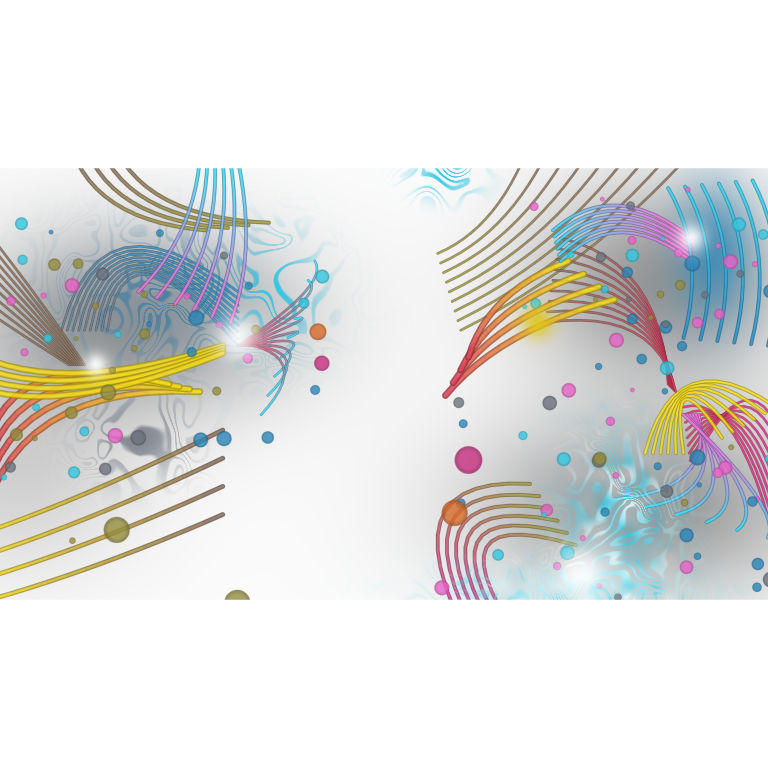
Reproduce this background procedurally as a WebGL 2 fragment shader.

```glsl
#version 300 es
precision highp float;
// Tangled coloured strands and bubbles on a pale grey band between white margins.
// Bundles of Bezier curves lie over noise filigree and soft shadows;
// hashed discs and white glows finish the knots.
#define BAND_LOW 0.219
#define BAND_HIGH 0.781
#define SHADOW 0.40
#define WEB_SCALE 27.0
#define NODE_CELL 0.042
#define CURVE_STEPS 12.0
// Strand styles: count, half width
#define FINE vec2(9, 0.0016)
#define THIN vec2(6, 0.0024)
#define BOLD vec2(4, 0.0043)

uniform vec2 u_resolution;
out vec4 fragColor;

const vec3 YELLOW = vec3(.87, .78, .10), BROWN = vec3(.50, .40, .33), OLIVE = vec3(.58, .55, .24);
const vec3 CRIMSON = vec3(.79, .20, .34), PINK = vec3(.91, .38, .78), MAGENTA = vec3(.78, .18, .50);
const vec3 CYAN = vec3(.20, .78, .88), BLUE = vec3(.16, .52, .72), SLATE = vec3(.42, .45, .49);
const vec3 ORANGE = vec3(.85, .42, .16), WHITE = vec3(1);

vec2 p;
vec3 col;
float px;

float hash(vec2 q) { return fract(sin(dot(q, vec2(127.1, 311.7))) * 43758.5453); }

float noise(vec2 q) {
  vec2 i = floor(q), f = fract(q), e = vec2(1, 0);
  f = f * f * (3.0 - 2.0 * f);
  return mix(mix(hash(i), hash(i + e), f.x), mix(hash(i + e.yx), hash(i + e.xx), f.x), f.y);
}

float blob(vec2 q, float x, float y, float rx, float ry) {
  vec2 d = (q - vec2(x, y)) / vec2(rx, ry);
  return exp(-dot(d, d));
}

// Soft density of the clusters, used for shadow and bubbles
float density(vec2 q) {
  float left = blob(q, .17, .58, .21, .12) + 0.4 * blob(q, .02, .38, .16, .13);
  return min(left + blob(q, .86, .63, .17, .13) + blob(q, .84, .34, .22, .12), 1.0);
}

// Contour lines of warped noise
float web(vec2 q) {
  float v = noise(q + 2.0 * vec2(noise(q * 0.7), noise(q.yx)));
  return 1.0 - smoothstep(0.08, 0.24, abs(fract(v * 5.0) - 0.5));
}

float cover(float d, float r) { return 1.0 - smoothstep(r - px, r + px, d); }

// A fan of curves: ab holds start and bend, c the end; spread widens start and end
void strands(vec4 ab, vec2 c, vec4 spread, vec2 style, vec3 ca, vec3 cb) {
  vec4 far = ab + vec4(spread.xy, 0.5 * (spread.xy + spread.zw));
  vec4 least = min(ab, far), most = max(ab, far);
  vec2 lo = min(min(least.xy, least.zw), min(c, c + spread.zw)) - 0.01;
  vec2 hi = max(max(most.xy, most.zw), max(c, c + spread.zw)) + 0.01;
  if (any(lessThan(p, lo)) || any(greaterThan(p, hi))) return;
  for (float i = 0.0; i < style.x; i++) {
    float f = i / (style.x - 1.0), best = 1.0, along = 0.0;
    vec4 AB = mix(ab, far, f);
    vec2 C = c + spread.zw * f, last = AB.xy;
    for (float k = 1.0; k <= CURVE_STEPS; k++) {
      float t = k / CURVE_STEPS;
      vec2 next = mix(mix(AB.xy, AB.zw, t), mix(AB.zw, C, t), t), s = next - last;
      float d = length(p - last - s * clamp(dot(p - last, s) / dot(s, s), 0.0, 1.0));
      if (d < best) { best = d; along = t; }
      last = next;
    }
    vec3 ink = mix(ca, cb, along) * (1.1 - 0.4 * smoothstep(0.2, 1.0, best / style.y));
    col = mix(col, ink, 0.88 * cover(best, style.y));
  }
}

void disc(vec2 c, float r, vec3 tint) {
  float d = length(p - c);
  col = mix(col, tint * (1.0 - 0.2 * smoothstep(0.6, 0.95, d / r)), 0.8 * cover(d, r));
}

void glow(float x, float y, float r, vec3 tint) { col = mix(col, tint, 0.9 * blob(p, x, y, r, r)); }

void main() {
  p = gl_FragCoord.xy / u_resolution;
  px = 0.8 / min(u_resolution.x, u_resolution.y);
  col = vec3(0.985 - SHADOW * density(p));

  // Filigree and colour washes
  float lines = web(p * WEB_SCALE);
  float foam = blob(p, .81, .33, .07, .10) + blob(p, .74, .23, .14, .035);
  col = mix(col, mix(SLATE, BLUE, 0.6), blob(p, .22, .61, .13, .075) * (0.2 + 0.7 * lines));
  col = mix(col, SLATE, 0.8 * lines * blob(p, .18, .43, .06, .05));
  col = mix(col, CYAN, lines * (blob(p, .36, .62, .05, .06) + blob(p, .58, .77, .04, .025)));
  col = mix(col, BLUE, 0.75 * blob(p, .93, .67, .05, .085));

  // Left tangle
  strands(vec4(.08, .57, .13, .76), vec2(.31, .62), vec4(.06, 0, 0, -.07), FINE, SLATE, BLUE);
  strands(vec4(-.01, .69, .06, .60), vec2(.11, .525), vec4(0, -.1, -.02, 0), FINE, BROWN, BROWN);
  strands(vec4(.10, .79, .14, .71), vec2(.27, .70), vec4(.06, 0, .08, .01), BOLD.xy * vec2(1, .6), BROWN, OLIVE);
  strands(vec4(.18, .62, .25, .69), vec2(.26, .79), vec4(.12, -.04, .05, 0), THIN, PINK, CYAN);
  strands(vec4(.31, .55, .43, .63), vec2(.41, .66), vec4(.02, 0, -.07, -.2), FINE, CRIMSON, CYAN);
  strands(vec4(-.01, .36, .05, .50), vec2(.26, .49), vec4(0, .08, -.04, .01), BOLD, CRIMSON, YELLOW);
  strands(vec4(-.01, .53, .10, .49), vec2(.29, .55), vec4(0, -.04, 0, -.01), BOLD, YELLOW, YELLOW);
  strands(vec4(-.01, .22, .13, .26), vec2(.29, .33), vec4(0, .09, 0, .11), BOLD * vec2(1, .7), YELLOW, BROWN);

  // Upper right tangle
  strands(vec4(.57, .67, .64, .70), vec2(.68, .79), vec4(.03, -.1, .21, 0), FINE, OLIVE, BROWN);
  strands(vec4(.73, .69, .86, .66), vec2(.87, .50), vec4(-.02, -.11, .01, -.01), FINE, BROWN, CRIMSON);
  strands(vec4(.58, .485, .65, .57), vec2(.80, .61), vec4(.03, .05, -.06, .05), BOLD, CRIMSON, YELLOW);
  strands(vec4(.72, .70, .80, .77), vec2(.90, .69), vec4(.01, -.04, 0, -.03), THIN, CYAN, PINK);
  strands(vec4(.87, .755, .92, .67), vec2(.89, .56), vec4(.11, .01, .11, -.01), THIN, CYAN, BLUE);

  // Lower right tangle
  strands(vec4(.59, .21, .52, .38), vec2(.69, .37), vec4(.06, 0, .06, -.08), THIN, MAGENTA, OLIVE);
  strands(vec4(.89, .47, .96, .49), vec2(1.01, .29), vec4(.01, -.08, 0, .16), FINE, CRIMSON, MAGENTA);
  strands(vec4(.84, .41, .88, .56), vec2(1.01, .47), vec4(.05, 0, -.07, -.04), THIN, YELLOW, YELLOW);
  strands(vec4(.91, .46, .93, .36), vec2(.80, .35), vec4(-.02, 0, .2, -.05), THIN, PINK, CYAN);
  col = mix(col, mix(CYAN, WHITE, noise(p * 55.0)), min(1.0, foam) * (0.3 + 0.7 * lines));

  // Scattered bubbles, thickest inside the clusters
  vec3 tints[5] = vec3[](OLIVE, BLUE, PINK, CYAN, SLATE);
  for (float layer = 0.0; layer < 3.0; layer++) {
    vec2 cell = floor(p / NODE_CELL + layer * 0.37), seed = cell + layer * 57.0;
    vec2 c = cell + 0.3 + 0.4 * vec2(hash(seed), hash(seed.yx)) - layer * 0.37;
    float r = mix(0.07, 0.25, hash(seed + 5.0));
    if (hash(seed + 11.0) < 0.45 * density(c * NODE_CELL) - 0.04)
      disc(c * NODE_CELL, r * NODE_CELL, tints[int(hash(seed + 7.0) * 4.99)]);
  }

  // Leading bubbles and bright knots
  disc(vec2(.610, .401), .018, MAGENTA);
  disc(vec2(.592, .332), .017, ORANGE);
  disc(vec2(.419, .527), .010, MAGENTA);
  disc(vec2(.414, .568), .011, ORANGE);
  disc(vec2(.152, .310), .017, OLIVE);
  disc(vec2(.309, .215), .017, OLIVE);
  glow(.70, .58, .020, YELLOW);
  glow(.31, .56, .028, WHITE);
  glow(.125, .525, .015, WHITE);
  glow(.90, .69, .018, WHITE);
  glow(.76, .25, .035, WHITE);

  float band = cover(abs(p.y - 0.5 * (BAND_LOW + BAND_HIGH)), 0.5 * (BAND_HIGH - BAND_LOW));
  fragColor = vec4(mix(WHITE, col, band), 1.0);
}
```
